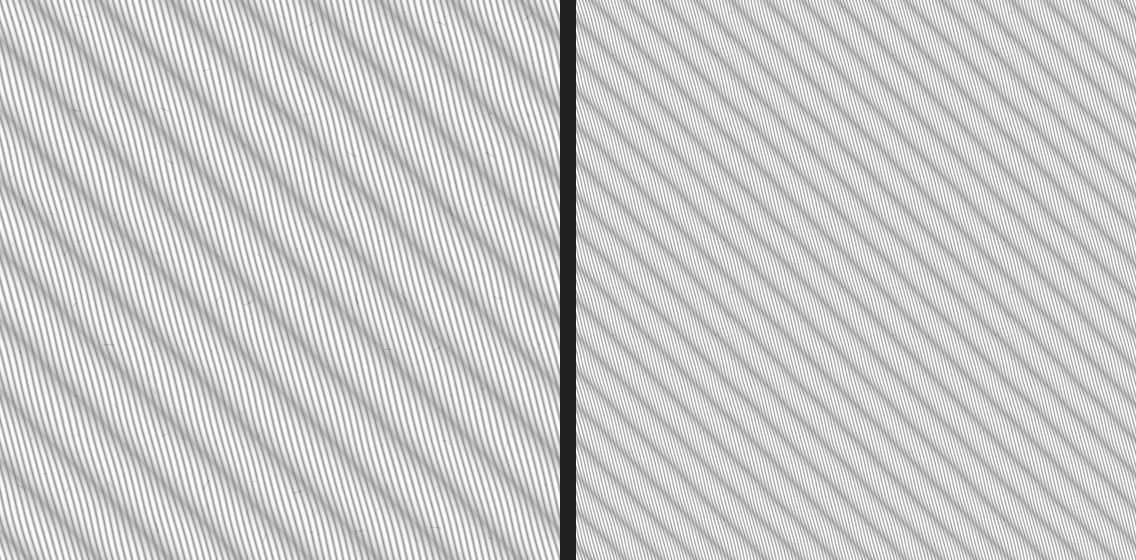
Left, the tile; right, the same tile 2 across and 2 down.
This pattern is drawn by a Shadertoy shader. Its source:

```glsl
const float PI = 3.14159265;
const float PLIES = 8.0;                  // diagonal bands across and down
const vec2 FIBRES = vec2(88.0, 24.0);     // fibre cycles across and down
const float PLY_OFFSET = 0.43;

vec2 hash22(vec2 p) {
    vec3 q = fract(vec3(p.xyx) * vec3(0.1031, 0.1030, 0.0973));
    q += dot(q, q.yzx + 33.33);
    return fract((q.xx + q.yz) * q.zy);
}

float cornerSlope(vec2 cell, vec2 offset, float period, float seed) {
    float angle = 2.0 * PI * hash22(mod(cell, period) + seed).x;
    return dot(vec2(cos(angle), sin(angle)), offset);
}

// Gradient noise that wraps over the unit square
float wrappedNoise(vec2 uv, float period, float seed) {
    vec2 p = uv * period;
    vec2 i = floor(p);
    vec2 f = p - i;
    vec2 w = f * f * f * (f * (f * 6.0 - 15.0) + 10.0);
    vec2 e = vec2(1.0, 0.0);
    float low = mix(cornerSlope(i, f, period, seed),
                    cornerSlope(i + e.xy, f - e.xy, period, seed), w.x);
    float high = mix(cornerSlope(i + e.yx, f - e.yx, period, seed),
                     cornerSlope(i + e.xx, f - e.xx, period, seed), w.x);
    return mix(low, high, w.y);
}

// Rounded ridge with a softened crease at whole phases
float ridge(float phase, float softness) {
    float s = sin(PI * phase);
    return min(sqrt(s * s + softness * softness), 1.0);
}

// One short curved hair per chosen grid cell
float hairs(vec2 uv, float cells, float seed, float pixel) {
    vec2 p = uv * cells;
    vec2 id = mod(floor(p), cells);
    vec2 place = hash22(id + seed);
    vec2 shape = hash22(id + seed + 47.0);
    vec2 d = fract(p) - mix(vec2(0.3), vec2(0.7), place);
    float angle = PI * shape.x;
    float c = cos(angle), s = sin(angle);
    d = vec2(c * d.x + s * d.y, c * d.y - s * d.x);
    d.y += (place.x - 0.5) * 3.0 * d.x * d.x;
    float halfLength = mix(0.01, 0.13, shape.y * shape.y);
    float dist = length(vec2(max(abs(d.x) - halfLength, 0.0), d.y)) / cells;
    float line = 1.0 - smoothstep(0.0, 0.0005 + pixel, dist);
    return line * step(0.4, place.y);
}

void mainImage(out vec4 fragColor, in vec2 fragCoord) {
    vec2 uv = fragCoord / iResolution.xy;
    float pixel = 1.0 / iResolution.y;

    // Slight hand-laid wobble
    vec2 wobble = vec2(wrappedNoise(uv, 7.0, 11.0), wrappedNoise(uv, 7.0, 83.0));
    vec2 p = uv + 0.005 * wobble;

    // Fibres lean a little towards the band direction at each crease
    float plyPhase = PLIES * (p.x + p.y) - PLY_OFFSET;
    float fibrePhase = dot(FIBRES, p) + 0.05 * sin(2.0 * PI * plyPhase);

    // Fibre creases stay visible as darker knots inside the bands
    float fibre = ridge(fibrePhase, 0.02 + 0.25 * fwidth(fibrePhase));
    float ply = sqrt(ridge(plyPhase, 0.02 + 0.5 * fwidth(plyPhase)));
    float shade = 0.54 + 0.12 * fibre + 0.03 * ply + 0.33 * fibre * ply;

    // Faint mottling and stray hairs
    shade += 0.015 * wrappedNoise(uv, 60.0, 29.0);
    shade -= 0.11 * hairs(uv, 12.0, 5.0, pixel);
    shade -= 0.06 * hairs(uv, 17.0, 139.0, pixel);

    fragColor = vec4(vec3(clamp(shade, 0.0, 1.0)), 1.0);
}
```
